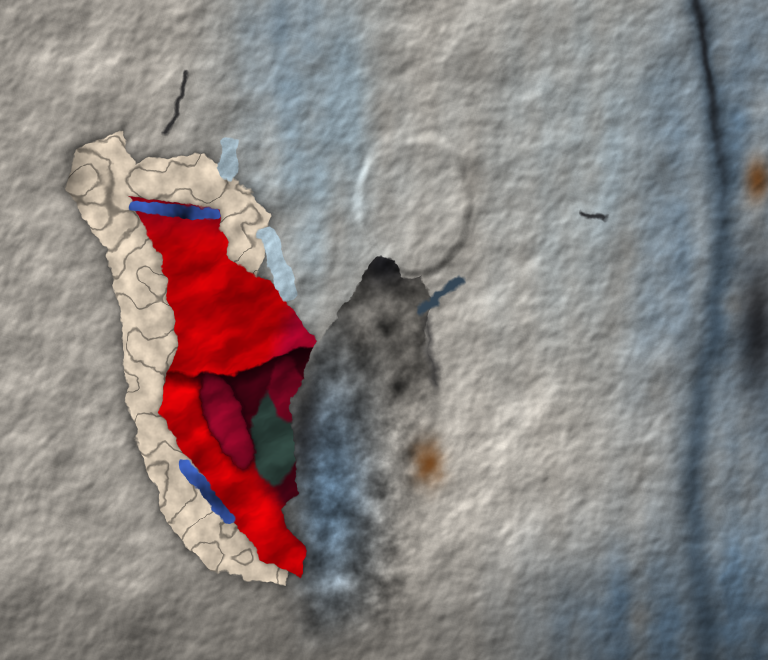
Write a Shadertoy shader that draws this texture.

```glsl
#define SPAN 6.62
#define LIGHT vec2(-.36, -.48)
#define ROUGH .07
#define WALL vec3(.62, .6, .57)
#define COOL vec3(.32, .42, .51)
#define PALE vec3(.54, .61, .65)
#define CREAM vec3(.82, .76, .68)
#define RED vec3(.7, .005, .02)
#define WINE vec3(.4, .02, .11)
#define DARK vec3(.09, .09, .1)
#define RUST vec3(.42, .22, .05)

// Outlines, y pointing down
const vec2 PEEL[14] = vec2[](vec2(.65, 1.88), vec2(.78, 1.5), vec2(1.22, 1.31), vec2(1.36, 1.63),
  vec2(2.04, 1.53), vec2(2.4, 1.82), vec2(2.7, 2.15), vec2(2.6, 2.8), vec2(2.88, 5.88),
  vec2(2.1, 5.72), vec2(1.66, 5.2), vec2(1.27, 4.05), vec2(1.22, 3.2), vec2(1.05, 2.5));
const vec2 CLOTH[14] = vec2[](vec2(1.28, 1.96), vec2(2.2, 2.1), vec2(2.3, 2.6), vec2(2.75, 2.85),
  vec2(3.18, 3.42), vec2(2.9, 4.1), vec2(2.98, 4.95), vec2(2.82, 5.15), vec2(3.07, 5.55),
  vec2(3.02, 5.8), vec2(2.6, 5.6), vec2(1.6, 4.15), vec2(1.78, 3.4), vec2(1.62, 2.6));
const vec2 HOLLOW[14] = vec2[](vec2(3.24, 3.4), vec2(3.4, 3.15), vec2(3.6, 2.88), vec2(3.68, 2.66),
  vec2(3.82, 2.55), vec2(3.95, 2.62), vec2(4.02, 2.78), vec2(4.22, 2.78), vec2(4.32, 3),
  vec2(4.25, 3.4), vec2(4.4, 3.9), vec2(4, 6.2), vec2(3, 6.5), vec2(2.8, 4.3));

float corner(vec2 i, vec2 f, vec2 o) {
  i += o;
  vec2 h = sin(vec2(dot(i, vec2(127.1, 311.7)), dot(i, vec2(269.5, 183.3))));
  return dot(fract(h * 43758.5) * 2. - 1., f - o);
}
float gnoise(vec2 p) {
  vec2 i = floor(p), f = fract(p), u = f * f * (3. - 2. * f);
  return mix(mix(corner(i, f, vec2(0)), corner(i, f, vec2(1, 0)), u.x),
             mix(corner(i, f, vec2(0, 1)), corner(i, f, vec2(1)), u.x), u.y);
}
float fbm(vec2 p) {
  float sum = 0., amp = 1.;
  for (int i = 0; i < 4; i++, amp *= .5) { sum += amp * gnoise(p); p = p * 2.03 + 7.1; }
  return sum;
}
float segment(vec2 p, vec4 s) {
  vec2 a = p - s.xy, b = s.zw - s.xy;
  return length(a - b * clamp(dot(a, b) / dot(b, b), 0., 1.));
}
float polygon(vec2 p, vec2 v[14]) {
  float d = SPAN, s = 1.;
  for (int i = 0, j = 13; i < 14; j = i, i++) {
    vec2 e = v[j] - v[i], w = p - v[i];
    d = min(d, segment(p, vec4(v[i], v[j])));
    bvec3 c = bvec3(p.y >= v[i].y, p.y < v[j].y, e.x * w.y > e.y * w.x);
    if (all(c) || all(not(c))) s = -s;
  }
  return s * d;
}
// Soft spot: s holds centre and radii
float blob(vec2 p, vec4 s) { p = (p - s.xy) / s.zw; return exp(-dot(p, p)); }
float oval(vec2 p, vec4 s) { return (length((p - s.xy) / s.zw) - 1.) * s.z; }
float cover(float d, float soft) { return 1. - smoothstep(-soft, soft, d); }

// Paint height: swells, grain and a lifted patch
float relief(vec2 p) {
  vec2 w = p + .16 * vec2(gnoise(p * 3.), gnoise(p * 3. + 9.));
  return .09 * fbm(p * 1.4) + .016 * fbm(p * 8.) + .05 * cover(oval(w, vec4(4.15, 2.05, .56, .72)), .05);
}
vec3 wallColor(vec2 p, float grain) {
  float streak = .8 + .9 * gnoise(p * vec2(3.5, .6)) + .4 * grain;
  float crease = p.x - 7.1 - .15 * sin(p.y * 1.1 - .8) - .08 * grain;
  float pale = blob(p, vec4(3.1, 1.2, .75, 1.9)) + .6 * blob(p, vec4(6, 1.6, 1.2, 2));
  float cool = .7 * blob(p, vec4(6.8, 2.6, .5, 2.4)) + .9 * blob(p, vec4(6.4, 6.4, 1.1, 1))
    + .4 * blob(p, vec4(2.9, .3, .5, 1.2)) + .6 * smoothstep(7., 7.4, p.x);
  vec3 c = mix(WALL * (1. + .16 * grain), PALE, clamp(pale * streak, 0., .9));
  c = mix(c, COOL, clamp(cool * streak, 0., .9));
  c = mix(c, COOL * .65, .8 * exp(-crease * crease * 40.));
  c = mix(c, DARK, .75 * exp(-crease * crease * 500.) * smoothstep(2.6, .6, p.y));
  c = mix(c, DARK, .85 * blob(p, vec4(7.6, 3.3, .2, .75)));
  c = mix(c, RUST, .8 * blob(p, vec4(7.6, 1.8, .12, .2)));
  return c * (1. + .14 * blob(p, vec4(4.9, 4.6, .9, 1.6)) - .28 * smoothstep(5.3, 6.6, p.y));
}
vec3 hollowColor(vec2 p) {
  vec3 c = WALL * mix(.54, .85, smoothstep(3.5, 4.5, p.y) * smoothstep(3.3, 4., p.x));
  c = mix(c, COOL, .85 * blob(p, vec4(3.3, 4.9, .4, 1.1)));
  c = mix(c, WALL * .8, .6 * blob(p, vec4(3.64, 3.35, .13, .16)));
  c = mix(c, DARK, blob(p, vec4(3.85, 2.65, .28, .22)));
  c = mix(c, DARK, .7 * blob(p, vec4(3.05, 4.2, .15, .6)));
  return c * (1. + .9 * fbm(p * 4.));
}
vec3 clothColor(vec2 p, float px) {
  float seam = p.y - 3.75 + .27 * smoothstep(2.3, 3.1, p.x);
  vec3 c = mix(RED, WINE * .6, smoothstep(.1, .4, p.x - .62 * p.y + .6));
  c = mix(c, vec3(.15, .22, .2), cover(oval(p, vec4(2.75, 4.4, .23, .46)), px));
  float petal = oval(p - vec2(p.y * .35 - 1.47, 0), vec4(2.27, 4.2, .2, .48));
  c = mix(c, WINE * 1.25, cover(petal, px)) * (1. - .5 * exp(-abs(petal) * 35.));
  c = mix(c, WINE, cover(oval(p, vec4(2.87, 3.9, .17, .32)), px)) * mix(.45, 1., smoothstep(0., .18, seam));
  vec3 top = mix(RED, WINE, .6 * smoothstep(2.5, 2.1, p.y));
  top = mix(top, vec3(.68, .02, .17), smoothstep(2.65, 2.9, p.x + .4 * p.y - 1.38));
  return mix(c, top, cover(seam, px)) * (1. + .65 * fbm(p * vec2(2, 3) + p.yx));
}
void mainImage(out vec4 fragColor, in vec2 fragCoord) {
  float px = SPAN / iResolution.y;
  vec2 p = vec2(fragCoord.x, iResolution.y - fragCoord.y) * px, e = vec2(.02, 0);
  vec2 w = p + ROUGH * vec2(fbm(p * 5.), fbm(p * 5. + 19.));
  vec2 slope = vec2(relief(p + e) - relief(p - e), relief(p + e.yx) - relief(p - e.yx)) / e.x * .5;
  float grain = fbm(p * 2.5), lit = 1. - dot(slope, LIGHT);
  // Wall and hollow
  float soft = mix(px, .3, smoothstep(3.3, 4.3, p.y));
  vec3 col = mix(wallColor(p, grain), hollowColor(p), cover(polygon(w, HOLLOW), soft)) * lit;
  col = mix(col, DARK, .65 * cover(segment(w, vec4(4.28, 3.2, 4.36, 3.85)) - .03, .06));
  col = mix(col, RUST, .85 * blob(w, vec4(4.3, 4.65, .14, .2)));
  col = mix(col, COOL * .65, cover(segment(w, vec4(4.2, 3.12, 4.62, 2.8)) - .04, .02));
  // Cracked cream peel
  float peel = polygon(w, PEEL), cloth = polygon(w, CLOTH);
  float crack = smoothstep(0., .06, abs(gnoise(w * 3.6 + 2.)));
  vec3 cream = CREAM * mix(.62, 1., crack) * (1. + .35 * fbm(p * 5. + 4.));
  cream *= 1. - .45 * blob(p, vec4(.68, 1.8, .15, .35));
  col = mix(col * (1. - .4 * exp(-max(peel, 0.) * 14.)), cream, cover(peel, px));
  // Cloth, blue chips and curled lip
  col *= 1. - .35 * exp(-max(cloth, 0.) * 25.);
  col = mix(col, clothColor(w, px * 2.), cover(cloth, px));
  float chip = min(segment(w, vec4(1.35, 2.08, 2.15, 2.15)), segment(w, vec4(1.85, 4.65, 2.3, 5.2)));
  col = mix(col, vec3(.2, .31, .6) * (1. + grain), cover(chip - .06, px));
  float lip = min(segment(w, vec4(2.68, 2.35, 2.88, 2.92)), segment(w, vec4(2.3, 1.45, 2.27, 1.7)));
  col = mix(col, PALE * 1.15 * lit, cover(lip - .09, px));
  // Scratches
  float cut = min(segment(w, vec4(1.88, .75, 1.68, 1.35)), segment(w, vec4(5.87, 2.14, 6.04, 2.18)));
  col = mix(col, DARK, .8 * cover(cut - .025, .02));
  fragColor = vec4(clamp(col, 0., 1.), 1);
}
```
